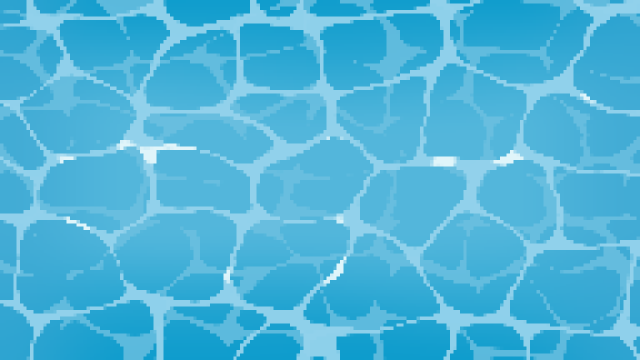
Give the GLSL for this texture, as a WebGL 2 fragment shader.

```glsl
#version 300 es
precision highp float;
// Pixelated pool water: a bright caustic net over a fainter one on a blue gradient.

uniform vec2 u_resolution;
out vec4 fragColor;

const float ROWS = 108.0; // mosaic blocks per canvas height
const vec3 DEEP = vec3(0.05, 0.61, 0.80);
const vec3 SHALLOW = vec3(0.325, 0.715, 0.86);
const vec3 HAZE = vec3(0.23, 0.655, 0.825);
const vec3 FAINT = vec3(0.43, 0.755, 0.88);
const vec3 BRIGHT = vec3(0.58, 0.825, 0.925);
const vec3 GLINT = vec3(0.88, 0.96, 0.98);

vec2 hash2(vec2 p) {
    vec3 h = fract(p.xyx * vec3(0.1031, 0.1030, 0.0973));
    h += dot(h, h.yzx + 33.33);
    return fract((h.xx + h.yz) * h.zy);
}

float cornerRamp(vec2 corner, vec2 offset) {
    float angle = 6.2832 * hash2(corner + 71.0).x;
    return dot(vec2(cos(angle), sin(angle)), offset);
}

float gradientNoise(vec2 p) {
    vec2 i = floor(p), f = p - i;
    vec2 u = f * f * f * (f * (f * 6.0 - 15.0) + 10.0);
    vec2 e = vec2(1.0, 0.0);
    float low = mix(cornerRamp(i, f), cornerRamp(i + e, f - e), u.x);
    float high = mix(cornerRamp(i + e.yx, f - e.yx), cornerRamp(i + 1.0, f - 1.0), u.x);
    return mix(low, high, u.y);
}

vec2 seedPoint(vec2 cell) {
    return cell + 0.12 + 0.76 * hash2(cell);
}

// Distance to the nearest cell wall; a low sharpness fills the corners.
float wallDistance(vec2 p, float sharpness) {
    vec2 home = floor(p), nearest = vec2(0.0);
    float best = 1e3;
    for (int y = -1; y <= 1; y++) {
        for (int x = -1; x <= 1; x++) {
            vec2 toSeed = seedPoint(home + vec2(x, y)) - p;
            float d = dot(toSeed, toSeed);
            if (d < best) {
                best = d;
                nearest = toSeed;
            }
        }
    }
    float sum = 1e-9;
    for (int y = -2; y <= 2; y++) {
        for (int x = -2; x <= 2; x++) {
            vec2 toSeed = seedPoint(home + vec2(x, y)) - p;
            vec2 across = toSeed - nearest;
            float len = length(across);
            if (len > 1e-3) {
                sum += exp(-sharpness * dot(0.5 * (toSeed + nearest), across / len));
            }
        }
    }
    return -log(sum) / sharpness;
}

// Bends the nets into curves and adds small sideways tears.
vec2 ripple(vec2 p, float amount) {
    vec2 bend = vec2(gradientNoise(p * 4.5), gradientNoise(p * 4.5 + 37.0));
    float tear = gradientNoise(p * vec2(6.0, 22.0) + 11.0);
    return p + amount * bend + vec2(0.018 * tear, 0.0);
}

float lineMask(float dist, float halfWidth) {
    return 1.0 - smoothstep(halfWidth - 0.004, halfWidth + 0.004, dist);
}

vec3 waterGradient(vec2 uv, vec2 p) {
    float drift = 0.07 * gradientNoise(p * vec2(1.6, 2.5) + 5.0);
    float light = smoothstep(-0.04, 0.38, min(uv.y, 1.0 - uv.y) + drift);
    vec3 water = mix(DEEP, SHALLOW, light);
    float side = smoothstep(0.28, 0.5, abs(uv.x - 0.5));
    return mix(water, HAZE, 0.7 * side);
}

vec3 poolColor(vec2 p, float aspect) {
    vec3 color = waterGradient(p / vec2(aspect, 1.0), p);

    // Faint broken net
    float patchiness = gradientNoise(p * vec2(4.0, 6.0) + 19.0);
    float faintDist = wallDistance(ripple(p + 3.7, 0.07) * vec2(4.4, 6.6), 11.0);
    color = mix(color, FAINT, 0.8 * lineMask(faintDist, 0.012 + 0.13 * patchiness));

    // Bright net, swelling at its junctions
    float swell = gradientNoise(p * 5.0 + 53.0);
    float netDist = wallDistance(ripple(p + 8.2, 0.06) * vec2(3.5, 4.8), 13.0);
    float net = lineMask(netDist, 0.021 + 0.03 * swell);
    color = mix(color, BRIGHT, 0.95 * net);

    // Sparse glints
    float glint = smoothstep(0.27, 0.32, gradientNoise(p * vec2(7.0, 8.0) + 91.0));
    float midBand = smoothstep(0.1, 0.25, min(p.y, 1.0 - p.y));
    return mix(color, GLINT, net * glint * midBand);
}

void main() {
    float aspect = u_resolution.x / u_resolution.y;
    vec3 total = vec3(0.0);
    // Four samples per fragment smooth the block edges
    for (int i = 0; i < 4; i++) {
        vec2 shift = vec2(i % 2, i / 2) * 0.5 - 0.25;
        vec2 p = (gl_FragCoord.xy + shift) / u_resolution.y;
        total += poolColor((floor(p * ROWS) + 0.5) / ROWS, aspect);
    }
    fragColor = vec4(total / 4.0, 1.0);
}
```
